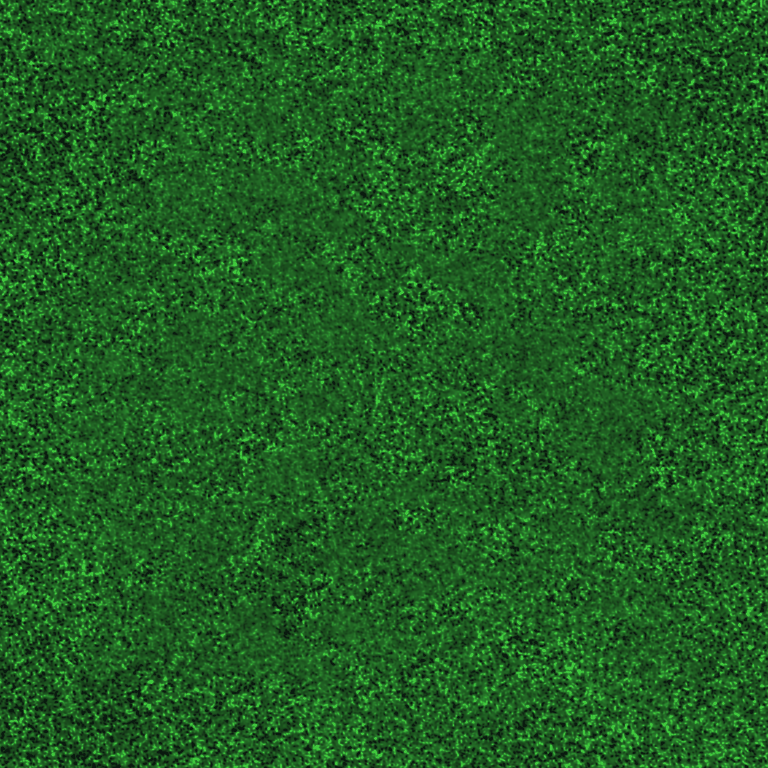
Reproduce this texture procedurally as a WebGL 1 fragment shader.

```glsl
precision highp float;
// Dense green turf: fine slanted flecks, soft tufts and a rougher, uneven border.
uniform vec2 u_resolution;

vec2 hash2(vec2 p) {
  vec3 q = fract(p.xyx * vec3(0.1031, 0.1030, 0.0973));
  q += dot(q, q.yzx + 33.33);
  return fract((q.xx + q.yz) * q.zy);
}

// Cellular noise: one elongated light or dark fleck per cell, summed around zero.
float flecks(vec2 p, float seed) {
  vec2 cell = floor(p);
  float sum = 0.0;
  for (int y = -1; y <= 1; y++) {
    for (int x = -1; x <= 1; x++) {
      vec2 id = cell + vec2(float(x), float(y));
      vec2 jitter = hash2(id + seed);
      vec2 trait = hash2(id + seed + 71.7);
      vec2 d = p - id - 0.1 - 0.8 * jitter;
      float angle = -0.5 + 2.6 * (trait.x - 0.5);
      float c = cos(angle), s = sin(angle);
      d = vec2(c * d.x + s * d.y, c * d.y - s * d.x) / vec2(0.45, 0.31);
      sum += (2.0 * trait.y - 1.0) * exp(-0.5 * dot(d, d));
    }
  }
  return sum;
}

// Turf colours from deep shade to lit blade tips.
vec3 turfColor(float z) {
  vec3 color = mix(vec3(0.04, 0.10, 0.06), vec3(0.09, 0.24, 0.10),
                   clamp((z + 2.0) / 0.95, 0.0, 1.0));
  color = mix(color, vec3(0.11, 0.33, 0.12), clamp((z + 1.05) / 0.82, 0.0, 1.0));
  color = mix(color, vec3(0.14, 0.42, 0.15), clamp((z + 0.23) / 0.73, 0.0, 1.0));
  color = mix(color, vec3(0.17, 0.54, 0.18), clamp((z - 0.5) / 0.74, 0.0, 1.0));
  return mix(color, vec3(0.25, 0.79, 0.24), clamp((z - 1.24) / 0.95, 0.0, 1.0));
}

void main() {
  vec2 uv = gl_FragCoord.xy / u_resolution;

  // Rough border that fades in from a wandering inner edge.
  vec2 fromCenter = abs(uv - 0.5);
  float reach = max(fromCenter.x, fromCenter.y) + 0.06 * flecks(uv * 6.0, 13.0);
  float border = smoothstep(0.28, 0.50, reach);

  // Small tufts raise the contrast of the flecks; broad patches shift their tone.
  float tufts = flecks(uv * vec2(17.0, 26.0), 37.0) + 0.7 * flecks(uv * vec2(35.0, 50.0), 59.0);
  float tuft = smoothstep(-0.8, 1.0, tufts);
  float contrast = mix(0.55 + 0.65 * tuft, 1.02 + 0.26 * tuft, border);
  float tone = flecks(uv * 5.0, 5.0) * mix(0.10, 0.45, border)
             + 0.12 * flecks(uv * vec2(22.0, 30.0), 91.0);

  // Two sizes of fleck keep the grain irregular.
  float grain = flecks(uv * 285.0, 3.0) + 0.35 * flecks(uv * 175.0, 47.0);
  gl_FragColor = vec4(turfColor(tone + 2.35 * contrast * grain), 1.0);
}
```
